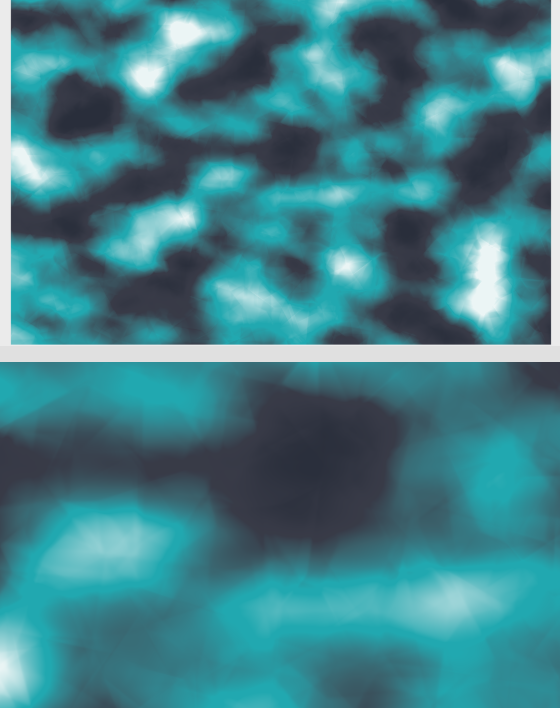
Top: the whole. Bottom: its middle third, enlarged.
This texture is drawn by a Shadertoy shader. Its source:

```glsl
vec3 hash3(vec2 cell) {
    vec3 h = fract(cell.xyx * vec3(0.1031, 0.1030, 0.0973));
    h += dot(h, h.yxz + 33.33);
    return fract((h.xxy + h.yzz) * h.zyx);
}

float cornerSlope(vec2 cell, vec2 offset) {
    float angle = 6.28319 * hash3(cell + 57.0).x;
    return dot(vec2(cos(angle), sin(angle)), offset);
}

float gradientNoise(vec2 p) {
    vec2 i = floor(p), f = fract(p);
    vec2 u = f * f * f * (f * (f * 6.0 - 15.0) + 10.0);
    vec2 e = vec2(0.0, 1.0);
    float low = mix(cornerSlope(i, f), cornerSlope(i + e.yx, f - e.yx), u.x);
    float high = mix(cornerSlope(i + e.xy, f - e.xy), cornerSlope(i + e.yy, f - e.yy), u.x);
    return mix(low, high, u.y);
}

// Broad clouds, wider than tall and leaning slightly down to the right
float cloudField(vec2 p) {
    vec2 q = vec2(p.x * 4.4, p.y * 6.2 + p.x * 0.8);
    return gradientNoise(q + 11.3)
         + 0.42 * gradientNoise(q * 2.1 + 41.7)
         + 0.16 * gradientNoise(q * 4.3 + 83.1);
}

// Random value per angular shard, blended narrowly across the borders
vec3 shardValue(vec2 p, float seed) {
    vec2 home = floor(p);
    vec3 sum = vec3(0.0);
    float total = 0.0;
    for (int y = -1; y <= 1; y++)
    for (int x = -1; x <= 1; x++) {
        vec2 cell = home + vec2(x, y);
        vec3 h = hash3(cell + 100.0 + seed * 17.0);
        float weight = exp(-45.0 * length(cell + 0.1 + 0.8 * h.xy - p));
        sum += weight * hash3(cell + 300.0 + seed * 29.0);
        total += weight;
    }
    return sum / total;
}

vec3 cloudColor(float z) {
    vec3 color = mix(vec3(0.16, 0.18, 0.23), vec3(0.22, 0.23, 0.28), smoothstep(-2.4, -0.95, z));
    color = mix(color, vec3(0.23, 0.38, 0.42), clamp((z + 0.95) / 0.55, 0.0, 1.0));
    color = mix(color, vec3(0.20, 0.51, 0.55), clamp((z + 0.40) / 0.53, 0.0, 1.0));
    color = mix(color, vec3(0.13, 0.66, 0.69), clamp((z - 0.13) / 0.55, 0.0, 1.0));
    color = mix(color, vec3(0.44, 0.76, 0.78), clamp((z - 0.85) / 0.65, 0.0, 1.0));
    return mix(color, vec3(0.92, 0.96, 0.96), clamp((z - 1.5) / 0.9, 0.0, 1.0));
}

void mainImage(out vec4 fragColor, in vec2 fragCoord) {
    vec2 uv = fragCoord / iResolution.xy;
    vec2 p = fragCoord / iResolution.y;

    // Overlaid translucent shards, each showing a shifted piece of cloud
    const int layers = 10;
    float z = 0.0;
    for (int k = 0; k < layers; k++) {
        float seed = float(k);
        float angle = seed * 2.4;
        mat2 turn = mat2(cos(angle), sin(angle), -sin(angle), cos(angle));
        vec2 q = turn * p * vec2(7.0, 13.0) * (0.8 + 0.05 * seed);
        vec3 shard = shardValue(q, seed) - 0.5;
        z += cloudField(p + shard.xy * vec2(0.075, 0.05)) / 0.21 + 0.9 * shard.z;
    }
    vec3 color = cloudColor(z / float(layers));

    // Pale side margins and a thin bottom edge
    vec2 soft = 0.75 / iResolution.xy;
    float inside = smoothstep(0.0195 - soft.x, 0.0195 + soft.x, uv.x)
                 * (1.0 - smoothstep(0.984 - soft.x, 0.984 + soft.x, uv.x))
                 * smoothstep(0.004 - soft.y, 0.004 + soft.y, uv.y);
    fragColor = vec4(mix(vec3(0.92), color, inside), 1.0);
}
```
